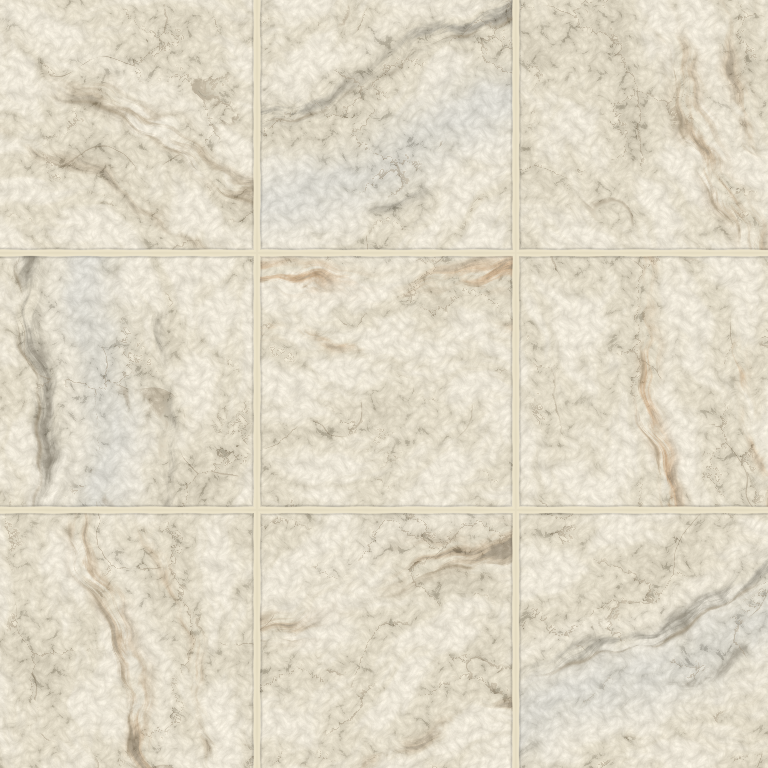
Write a three.js fragment shader that draws this texture.

```glsl
// Three by three glazed stone tiles with cream grout between them.
// Each tile has its own grain direction, two mineral streaks, cellular
// mottling, hairline cracks and pits; layered sines bend the grain.
#define PITCH vec2(0.337, 0.3347)
#define ORIGIN vec2(-0.0024, 0.0012)
#define GROUT_HALF 0.0042
#define STREAK_WIDTH 0.055
#define BEND 0.03
#define GRAIN 0.24
#define CRACK 0.4
#define CREAM vec3(0.92, 0.895, 0.835)
#define SAND vec3(0.872, 0.842, 0.765)
#define TAUPE vec3(0.80, 0.768, 0.69)
#define RUST vec3(0.80, 0.69, 0.56)
#define GREY vec3(0.66, 0.645, 0.60)

varying vec2 vUv;

// Per-tile settings: one line per column, bottom row first.
const mat3 grainAngle = mat3(-1.29, -1.50, -0.50,
                              0.35,  0.00,  0.42,
                              0.40, -1.45, -1.20);
const mat3 mainOffset = mat3(-0.04, -0.34,  0.03,
                              0.20,  0.40,  0.22,
                              0.03,  0.03,  0.20);
const mat3 sideOffset = mat3( 0.21,  0.14, -0.25,
                             -0.42,  0.17, -0.26,
                             -0.20,  0.40,  0.39);
// Negative is grey, positive is rust.
const mat3 mineral = mat3(0.55, -0.6, 0.25,
                          0.40,  1.0, -0.8,
                         -0.80,  1.0, 0.50);

float pickTile(mat3 m, vec2 tile) {
  vec3 index = vec3(0.0, 1.0, 2.0);
  vec3 column = vec3(equal(index, vec3(tile.x)));
  vec3 row = vec3(equal(index, vec3(tile.y)));
  return dot(row, m * column);
}

vec2 hash2(vec2 p) {
  return fract(sin(vec2(dot(p, vec2(127.1, 311.7)),
                        dot(p, vec2(269.5, 183.3)))) * 43758.5);
}

// Distances to the nearest and second nearest cell points.
vec2 cellular(vec2 p) {
  vec2 base = floor(p), f = p - base, nearest = vec2(9.0);
  for (int y = -1; y <= 1; y++)
    for (int x = -1; x <= 1; x++) {
      vec2 o = vec2(float(x), float(y));
      float d = length(o + hash2(base + o) - f);
      nearest = d < nearest.x ? vec2(d, nearest.x)
                              : vec2(nearest.x, min(nearest.y, d));
    }
  return nearest;
}

// Cellular octaves bent by sines, averaging about 0.45.
float clouds(vec2 p) {
  float sum = 0.0, weight = 0.5;
  for (int i = 0; i < 5; i++) {
    p += 0.22 * sin(p.yx * 2.3 + vec2(0.0, 1.7));
    sum += weight * cellular(p).x;
    p = mat2(0.8, 0.6, -0.6, 0.8) * p * 2.03 + 3.7;
    weight *= 0.52;
  }
  return sum;
}

float bump(float d, float width) {
  return exp(-d * d / (width * width));
}

vec3 stone(vec2 tile, vec2 q) {
  vec2 rnd = hash2(tile + 4.3), seed = rnd * 30.0;
  float angle = pickTile(grainAngle, tile), tint = pickTile(mineral, tile);
  vec2 along = vec2(cos(angle), sin(angle));
  vec2 r = vec2(dot(q, along), dot(q, vec2(-along.y, along.x)));
  r.y += BEND * (sin(r.x * 7.0 + seed.x) + 0.4 * sin(r.x * 17.0 + r.y * 9.0 + seed.y)
       + 0.2 * sin(r.x * 43.0 - r.y * 21.0));

  float cloud = clouds(r * vec2(2.2, 4.0) + seed);
  float fibre = clouds(r * vec2(3.5, 15.0) + seed.yx);
  float fine = clouds(q * 24.0 + seed);

  // Mottled body with a cool wash on grey tiles.
  vec3 col = mix(CREAM, SAND, smoothstep(0.28, 0.5, cloud));
  col = mix(col, TAUPE, 0.75 * smoothstep(0.46, 0.68, cloud * 0.7 + fibre * 0.3));
  float wash = bump(r.y + 0.12, 0.13) * smoothstep(0.0, -0.6, tint);
  col = mix(col, vec3(0.82, 0.82, 0.80), 0.6 * wash);

  // Broad main streak, pale band beside it, thinner side streak.
  float d = r.y - pickTile(mainOffset, tile);
  float side = r.y - pickTile(sideOffset, tile);
  float fade = smoothstep(-0.75, 0.25, sin(r.x * 4.0 + seed.y) + cloud);
  float width = STREAK_WIDTH * (0.65 + 0.6 * rnd.x);
  float streak = bump(d, width) * fade;
  streak = max(streak, 0.7 * bump(side, width * 0.6) * smoothstep(0.36, 0.52, cloud));
  col = mix(col, CREAM, 0.6 * bump(d - 2.2 * width, width));
  vec3 ore = mix(vec3(0.75, 0.715, 0.635), tint > 0.0 ? RUST : GREY, abs(tint));
  col = mix(col, ore, streak * smoothstep(0.28, 0.56, fibre));
  col = mix(col, vec3(0.56, 0.53, 0.47), 0.6 * streak * smoothstep(0.5, 0.66, fibre));

  // Dark rim on one side of the main streak.
  float rim = bump(d + width * 0.8, 0.008) * fade;
  col = mix(col, vec3(0.60, 0.54, 0.44), 0.5 * rim * smoothstep(0.33, 0.52, fibre));

  // Broken hairline cracks and small pits.
  vec2 edge = cellular(r * vec2(2.2, 3.6) + 0.18 * sin(q.yx * 19.0 + seed) + fine * 0.25 + seed);
  float crack = (1.0 - smoothstep(0.004, 0.03, edge.y - edge.x)) * smoothstep(0.42, 0.54, cloud);
  col = mix(col, vec3(0.61, 0.55, 0.46), CRACK * crack);
  float pit = smoothstep(0.57, 0.70, fine) * smoothstep(0.38, 0.55, cloud);
  return col - GRAIN * (fine - 0.45) - 0.09 * pit;
}

void main() {
  vec2 p = (vUv - ORIGIN) / PITCH;
  vec2 tile = clamp(floor(p), 0.0, 2.0);
  vec3 col = stone(tile, p - tile - 0.5);

  // Inner joints only, with slightly uneven sides and a thin shadow.
  vec2 gap = abs(p - clamp(floor(p + 0.5), 1.0, 2.0)) * PITCH;
  float joint = min(gap.x, gap.y) + 0.0004 * sin(vUv.x * 91.0 + 2.0 * sin(vUv.y * 73.0));
  col *= 1.0 - 0.13 * bump(joint - GROUT_HALF - 0.001, 0.0016);
  vec3 grout = vec3(0.925, 0.89, 0.79) - 0.03 * bump(joint, 0.0015);
  col = mix(grout, col, smoothstep(GROUT_HALF - 0.001, GROUT_HALF + 0.001, joint));
  gl_FragColor = vec4(col, 1.0);
}
```
